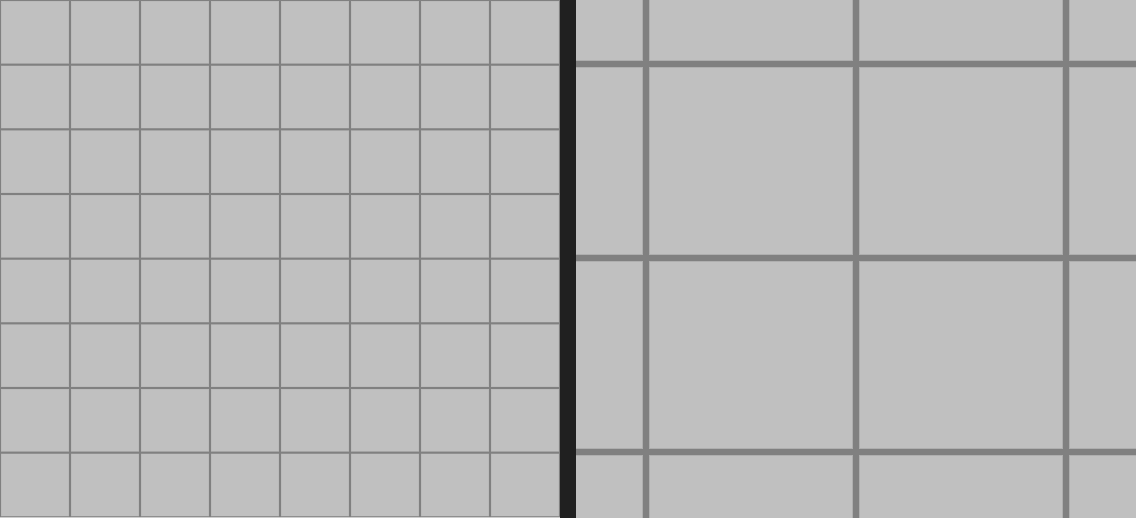
Left: the whole. Right: its middle third, enlarged.
Give the GLSL for this pattern, as a Shadertoy shader.

```glsl
#define TILES vec2(8.0, 8.0)
#define HALF_LINE 0.00195
#define BOTTOM_MARGIN 0.0012
#define TILE_COLOR vec3(0.753)
#define LINE_COLOR vec3(0.502)
#define MARGIN_COLOR vec3(0.95)

// Distance to the nearest grid line on each axis
vec2 gridDistance(vec2 p, vec2 tileSize) {
    vec2 cell = fract(p / tileSize);
    return min(cell, 1.0 - cell) * tileSize;
}

void mainImage(out vec4 fragColor, in vec2 fragCoord) {
    // Canvas width is one unit; rows are measured from the top edge
    float pixel = 1.0 / iResolution.x;
    vec2 canvas = vec2(1.0, iResolution.y * pixel);
    vec2 p = vec2(fragCoord.x, iResolution.y - fragCoord.y) * pixel;
    vec2 gridSize = canvas - vec2(0.0, BOTTOM_MARGIN);

    // Grout lines, smoothed over one pixel
    vec2 d = gridDistance(p, gridSize / TILES);
    vec2 coverage = clamp((HALF_LINE - d) / pixel + 0.5, 0.0, 1.0);
    vec3 color = mix(TILE_COLOR, LINE_COLOR, max(coverage.x, coverage.y));

    // Thin pale strip below the last row
    float outside = clamp((p.y - gridSize.y) / pixel + 0.5, 0.0, 1.0);
    color = mix(color, MARGIN_COLOR, outside);

    fragColor = vec4(color, 1.0);
}
```
